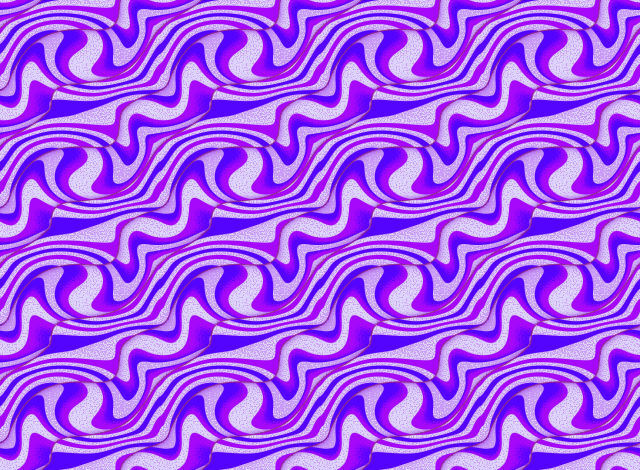
Give the GLSL for this pattern, as a Shadertoy shader.

```glsl
// Glossy spiral ribbons, four by four tiles: straight stripes are twirled and
// magnified about two wrapped centres, and folds swap dark and pale ribbons.
// Every wave has whole counts per tile and the grain wraps, so all edges join.

const float TAU = 6.2831853;
const vec2 REPEATS = vec2(4.0);
const vec2 STRIPES = vec2(-2.0, 6.0);      // whole waves per tile
const vec2 FOLDS = vec2(1.0, -1.0);
const vec2 HUES = vec2(-1.0, 3.0);         // half the stripes: neighbours differ
const vec2 MAIN_CENTRE = vec2(0.50, 0.55);
const vec2 SIDE_CENTRE = vec2(0.95, 0.06);
const float MAIN_TWIST = 2.7;              // radians at the centre
const float SIDE_TWIST = 1.0;
const float MAIN_FALLOFF = 1.5;            // higher is narrower
const float SIDE_FALLOFF = 5.0;
const float MAGNIFY = 0.55;                // widens the ribbons at the centres
const float FOLD_TURN = 0.40;              // share of the twirl the folds follow
const float CREASE_WIDTH = 0.0004;         // in canvas heights
const float SHADE_WIDTH = 0.006;
const float RIM_WIDTH = 0.0012;
const vec2 GRAIN_CELLS = vec2(112.0, 84.0); // per tile
const float GRAIN = 1.4;

const vec3 BLUE = vec3(0.33, 0.01, 0.99);
const vec3 VIOLET = vec3(0.65, 0.03, 0.98);
const vec3 LAVENDER = vec3(0.79, 0.60, 0.97);
const vec3 PALE = vec3(0.87, 0.84, 0.98);
const vec3 ORCHID = vec3(0.61, 0.26, 0.89);
const vec3 CREASE = vec3(0.57, 0.14, 0.49);

// Turn and magnify about a repeating centre, fading to none at the cell border
vec2 twirl(vec2 p, vec2 centre, float falloff, float twist, float amount) {
    vec2 d = p - centre;
    d -= floor(d + 0.5);
    vec2 bell = max(cos(0.5 * TAU * d), 0.0);
    float fade = pow(bell.x * bell.y, falloff);
    float a = twist * amount * fade;
    float c = cos(a), s = sin(a);
    vec2 turned = vec2(c * d.x - s * d.y, s * d.x + c * d.y);
    return p + turned * (1.0 - MAGNIFY * fade * fade) - d;
}

vec2 swirl(vec2 p, float amount) {
    p = twirl(p, SIDE_CENTRE, SIDE_FALLOFF, SIDE_TWIST, amount);
    return twirl(p, MAIN_CENTRE, MAIN_FALLOFF, MAIN_TWIST, amount);
}

// Gradient noise that wraps after a whole number of cells
vec2 cellGradient(vec2 cell, vec2 period) {
    vec3 h = fract(mod(cell, period).xyx * vec3(0.1031, 0.1030, 0.0973));
    h += dot(h, h.yzx + 33.33);
    float a = TAU * fract((h.x + h.y) * h.z);
    return vec2(cos(a), sin(a));
}

float gradientNoise(vec2 p, vec2 period) {
    vec2 i = floor(p), f = p - i;
    vec2 u = f * f * f * (f * (f * 6.0 - 15.0) + 10.0);
    vec2 e = vec2(1.0, 0.0);
    float a = dot(cellGradient(i, period), f);
    float b = dot(cellGradient(i + e.xy, period), f - e.xy);
    float c = dot(cellGradient(i + e.yx, period), f - e.yx);
    float d = dot(cellGradient(i + e.xx, period), f - e.xx);
    return mix(mix(a, b, u.x), mix(c, d, u.x), u.y);
}

// Signed distance, in pixels, to the nearest edge of a half-and-half band
float bandDistance(float phase) {
    float slope = length(vec2(dFdx(phase), dFdy(phase)));
    return (abs(fract(phase) - 0.5) - 0.25) / max(slope, 1e-5);
}

void mainImage(out vec4 fragColor, in vec2 fragCoord) {
    vec2 p = fragCoord / iResolution.xy * REPEATS;
    vec2 q = swirl(p, 1.0);
    vec2 folded = swirl(p, FOLD_TURN);
    float pixel = 1.0 / iResolution.y;

    // Ribbons, swapped on one side of each fold
    float stripeEdge = bandDistance(dot(q, STRIPES));
    float foldEdge = bandDistance(dot(folded, FOLDS));
    float stripe = clamp(0.5 + stripeEdge, 0.0, 1.0);
    float fold = clamp(0.5 + foldEdge, 0.0, 1.0);
    float light = mix(stripe, 1.0 - stripe, fold);

    // Neighbouring ribbons alternate in hue; grain shows mostly on the pale ones
    float wave = sin(TAU * dot(q, HUES)) + 0.4 * sin(TAU * dot(folded, FOLDS));
    float grain = GRAIN * gradientNoise(p * GRAIN_CELLS, GRAIN_CELLS);
    vec3 dark = mix(BLUE, VIOLET, smoothstep(-0.4, 0.4, wave + 0.3 * grain));
    float tone = 0.5 + 0.3 * wave + grain;
    vec3 bright = mix(LAVENDER, PALE, smoothstep(0.15, 0.85, tone));

    // Soft shade beside folds and along ribbon rims
    float foldDistance = abs(foldEdge) * pixel;
    float shade = 0.8 * exp(-foldDistance / SHADE_WIDTH) * step(0.0, foldEdge);
    shade += 0.2 * exp(-abs(stripeEdge) * pixel / RIM_WIDTH);
    bright = mix(bright, ORCHID, clamp(shade * (1.0 + grain), 0.0, 1.0));
    vec3 colour = mix(dark, bright, light);

    // Thin line on each fold
    float line = 1.0 - smoothstep(CREASE_WIDTH, CREASE_WIDTH + pixel, foldDistance);
    colour = mix(colour, CREASE, 0.7 * line);

    fragColor = vec4(colour, 1.0);
}
```
